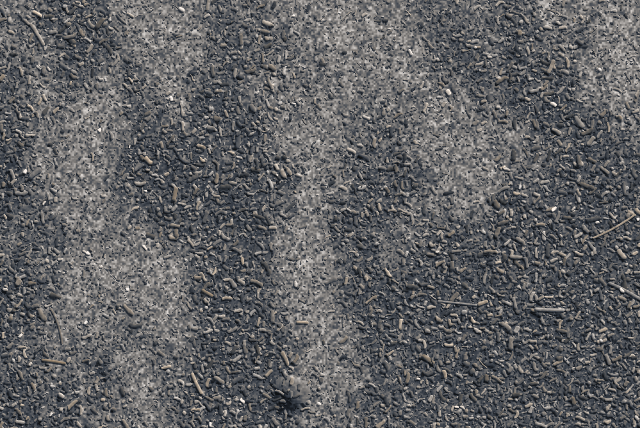
This texture is drawn by a Shadertoy shader. Its source:

```glsl
// Dry grey soil strewn with wood chips, grit, clods, twigs and pale flecks.
// Noise makes dusty ground with ruts; jittered grids of lit, shadow-casting
// capsules are laid over it, and a tone ramp colours the result.

#define LIGHT vec2(0.50, 0.866)
#define SHADOW_REACH 1.15
#define SHADOW_DEPTH 0.66
#define DUST_TONE 0.455
#define GAP_TONE 0.27
#define GRAIN 0.24
#define RELIEF 0.85
#define EXPOSURE 1.03
#define COOL_TINT vec3(0.86, 1.0, 1.20)
#define WARM_TINT vec3(1.025, 1.0, 0.98)
#define WOOD_TINT vec3(1.14, 1.0, 0.82)

vec3 hash3(vec2 p) {
    vec3 h = fract(p.xyx * vec3(0.1031, 0.1030, 0.0973));
    h += dot(h, h.yxz + 33.33);
    return fract((h.xxy + h.yzz) * h.zyx);
}

float noise(vec2 p) {
    vec2 i = floor(p), f = fract(p);
    f = f * f * (3.0 - 2.0 * f);
    float low = mix(hash3(i).x, hash3(i + vec2(1, 0)).x, f.x);
    float high = mix(hash3(i + vec2(0, 1)).x, hash3(i + vec2(1, 1)).x, f.x);
    return mix(low, high, f.y);
}

float fbm(vec2 p) {
    float sum = 0.0, amp = 0.533;
    for (int i = 0; i < 4; i++) {
        sum += amp * noise(p);
        p = mat2(1.6, 1.2, -1.2, 1.6) * p + 7.3;
        amp *= 0.5;
    }
    return sum;
}

// Lumps plus upright ruts that fade towards the bottom
float terrain(vec2 p) {
    float ruts = noise(vec2(p.x * 13.0 + 0.6 * noise(p * 4.0), p.y * 1.4));
    return fbm(p * 9.0) + 0.8 * ruts * smoothstep(0.1, 0.8, p.y);
}

// One jittered grid of capsules. surface = (tone, woodiness);
// size = (half length, radius) as parts of a cell.
void scatter(inout vec2 surface, vec2 p, float cell, vec2 size,
             vec2 tones, float cover, float wood, float seed) {
    vec2 home = floor(p / cell);
    float pixel = 1.0 / iResolution.y;
    for (int k = 0; k < 9; k++) {
        vec2 id = home + vec2(k % 3 - 1, k / 3 - 1);
        vec3 place = hash3(id + seed), form = hash3(id + seed + 71.0);
        float grow = smoothstep(0.0, 0.12, cover - place.z);
        if (grow <= 0.0) continue;

        float angle = 3.14159 * form.x;
        mat2 turn = mat2(cos(angle), -sin(angle), sin(angle), cos(angle));
        float halfLen = size.x * cell * form.y;
        float radius = size.y * cell * mix(0.55, 1.0, form.z) * grow;
        vec2 q = turn * (p - (id + 0.1 + 0.8 * place.xy) * cell);
        q.y += (fract(form.z * 7.0) - 0.5) * q.x * q.x / cell;
        vec2 light = turn * LIGHT;

        // Cast shadow
        vec2 s = q + light * radius * SHADOW_REACH;
        s.x -= clamp(s.x, -halfLen, halfLen);
        float shade = 1.0 - smoothstep(-0.5, 0.55, length(s) / radius - 1.0);
        surface.x *= 1.0 - SHADOW_DEPTH * shade;

        // Lit body
        q.x -= clamp(q.x, -halfLen, halfLen);
        float body = clamp(0.5 - (length(q) - radius) / pixel, 0.0, 1.0);
        float lit = 0.82 + 0.43 * clamp(dot(q, light) / radius, -1.0, 1.0);
        float tone = mix(tones.x, tones.y, fract(form.x * 17.0)) * lit;
        surface = mix(surface, vec2(tone, wood * fract(form.y * 13.0)), body);
    }
}

void mainImage(out vec4 fragColor, in vec2 fragCoord) {
    vec2 p = fragCoord / iResolution.y;

    // Where chips gather, and where dust lies bare
    float litter = fbm(p * vec2(5.5, 3.2) + 3.0) + 0.22 * (0.45 - p.y);
    litter = smoothstep(0.30, 0.60, litter);

    // Ground
    float slope = terrain(p) - terrain(p + LIGHT * 0.012);
    float grain = noise(p * 240.0) + 0.6 * noise(p * 110.0) - 0.8;
    vec2 surface = vec2(mix(DUST_TONE, GAP_TONE, litter), 0.0);
    surface.x *= 1.0 + GRAIN * 1.6 * grain;

    // Rough outlines come from a small warp
    vec2 rough = p + 0.003 * vec2(noise(p * 140.0), noise(p * 140.0 + 40.0));
    vec2 lumpy = p + 0.03 * vec2(fbm(p * 28.0), fbm(p * 28.0 + 40.0));

    // Grit, clods, chips, twigs, flecks
    scatter(surface, rough, 0.0085, vec2(0.28, 0.27), vec2(0.30, 0.66), 0.38 + 0.3 * litter, 0.2, 11.0);
    scatter(surface, lumpy, 0.30, vec2(0.08, 0.13), vec2(0.36, 0.48), 0.20, 0.1, 23.0);
    surface.x *= 1.0 + GRAIN * grain;
    scatter(surface, rough, 0.0150, vec2(0.45, 0.25), vec2(0.28, 0.70), 0.12 + 0.66 * litter, 0.3, 37.0);
    scatter(surface, rough, 0.0200, vec2(0.48, 0.20), vec2(0.26, 0.72), 0.08 + 0.55 * litter, 0.5, 53.0);
    scatter(surface, rough, 0.0360, vec2(0.38, 0.15), vec2(0.30, 0.64), 0.06 + 0.30 * litter, 0.6, 67.0);
    scatter(surface, p, 0.19, vec2(0.30, 0.020), vec2(0.45, 0.72), 0.32, 1.0, 83.0);
    scatter(surface, rough, 0.09, vec2(0.05, 0.045), vec2(0.80, 1.10), 0.28, 0.2, 97.0);

    // Relief light, then tone to colour
    float relief = clamp(1.0 + RELIEF * slope, 0.55, 1.35);
    float tone = surface.x * relief * (1.0 + 0.22 * grain) * EXPOSURE;
    tone = clamp(tone + 0.03, 0.07, 0.95);
    vec3 color = tone * mix(COOL_TINT, WARM_TINT, smoothstep(0.12, 0.50, tone));
    color *= mix(vec3(1.0), WOOD_TINT, surface.y);
    fragColor = vec4(color, 1.0);
}
```
